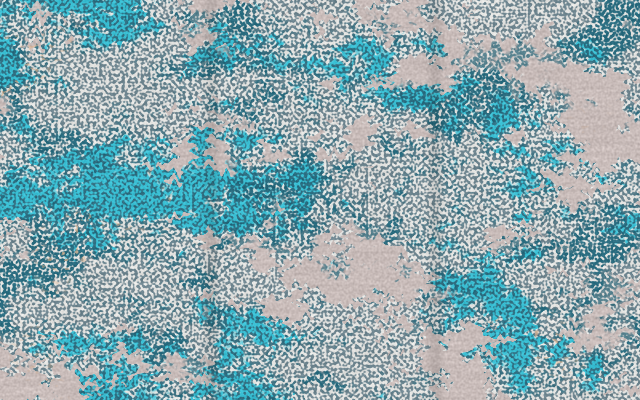
This texture is drawn by a Shadertoy shader. Its source:

```glsl
// Distressed woven rug: bare dusty-pink pile, worm-like pale tufts over grey grooves,
// and ragged patches of cyan and teal dye. Stretched gradient noise places the patches;
// one fine band of gradient noise draws the tufts.

const vec3 PILE_PINK   = vec3(0.785, 0.735, 0.725);
const vec3 TUFT_WHITE  = vec3(0.89, 0.89, 0.88);
const vec3 GROOVE_GREY = vec3(0.43, 0.52, 0.56);
const vec3 DYE_CYAN    = vec3(0.23, 0.75, 0.83);
const vec3 DYE_TEAL    = vec3(0.13, 0.41, 0.49);
const vec3 FLECK_PEACH = vec3(0.86, 0.70, 0.56);

const float TUFT_SCALE   = 125.0;  // tuft cells per canvas height
const float TUFT_SOFT    = 0.23;   // half width of the groove-to-tuft ramp
const float BARE_LEVEL   = 0.17;   // higher leaves less bare pile
const float CYAN_LEVEL   = 0.24;   // higher leaves less bright dye
const float DEEP_LEVEL   = 0.22;   // higher leaves fewer dark patches
const float LEFT_BIAS    = 0.30;   // extra dye toward the left side
const float SEAM_SPACING = 0.35;   // distance of folds, in canvas widths
const float SEAM_OFFSET  = 0.33;
const float TAU = 6.2831853;

float hash(vec2 p) {
    vec3 h = fract(p.xyx * 0.1031);
    h += dot(h, h.yzx + 33.33);
    return fract((h.x + h.y) * h.z);
}

float cornerSlope(vec2 cell, vec2 offset) {
    float angle = TAU * hash(cell);
    return dot(vec2(cos(angle), sin(angle)), offset);
}

// Gradient noise, roughly -0.7 to 0.7
float gradientNoise(vec2 p) {
    vec2 i = floor(p), f = p - i;
    vec2 u = f * f * f * (f * (f * 6.0 - 15.0) + 10.0);
    vec2 e = vec2(1.0, 0.0);
    float low  = mix(cornerSlope(i, f), cornerSlope(i + e.xy, f - e.xy), u.x);
    float high = mix(cornerSlope(i + e.yx, f - e.yx), cornerSlope(i + e.xx, f - e.xx), u.x);
    return mix(low, high, u.y);
}

// Patches frayed along the threads, mostly stretched sideways
float wovenPatches(vec2 p, float seed) {
    vec2 s = vec2(seed, seed * 1.7);
    float n = 0.90 * gradientNoise(p * vec2(2.5, 4.0) + s);
    n += 0.60 * gradientNoise(p * vec2(5.0, 14.0) + s);
    n += 0.45 * gradientNoise(p * vec2(17.0, 8.0) + s);
    n += 0.38 * gradientNoise(p * vec2(15.0, 42.0) + s);
    n += 0.30 * gradientNoise(p * 46.0 + s);
    return n;
}

void mainImage(out vec4 fragColor, in vec2 fragCoord) {
    vec2 uv = fragCoord / iResolution.xy;
    vec2 p = fragCoord / iResolution.y;

    // Shift rows and columns of thread to break the patch edges
    vec2 thread = p;
    thread.x += 0.035 * gradientNoise(vec2(p.x * 4.0, p.y * 70.0));
    thread.y += 0.025 * gradientNoise(vec2(p.x * 70.0, p.y * 4.0) + 31.0);

    // Where dye, dark dye and bare pile lie
    float dyeField = wovenPatches(thread, 17.3) + LEFT_BIAS * (0.5 - uv.x);
    float deepField = wovenPatches(thread, 83.6) + 0.25 * dyeField;
    float bareField = wovenPatches(thread, 141.9) - 0.5 * max(dyeField, 0.0);
    float stain = smoothstep(-0.25, 0.32, dyeField);
    float cyan = smoothstep(-0.08, 0.10, dyeField - CYAN_LEVEL);
    float deep = smoothstep(-0.10, 0.16, deepField - DEEP_LEVEL);
    float bare = smoothstep(-0.03, 0.04, bareField - BARE_LEVEL);
    bare *= 1.0 - 0.7 * deep;

    // Tufts and grooves
    float worm = gradientNoise(p * TUFT_SCALE) - 0.13 * deep;
    float tuft = smoothstep(-TUFT_SOFT, TUFT_SOFT, worm + 0.08 * cyan);
    vec3 grooveColor = mix(GROOVE_GREY, DYE_TEAL, max(0.8 * stain, 0.9 * deep));
    vec3 tuftColor = mix(TUFT_WHITE, DYE_CYAN, cyan);
    vec3 color = mix(grooveColor, tuftColor, tuft);

    // Flat worn pile with a trace of the tufts and a few peach flecks
    float fleck = smoothstep(0.22, 0.4, gradientNoise(p * vec2(60.0, 90.0) + 57.0));
    fleck *= smoothstep(0.15, 0.4, gradientNoise(p * 3.0 + 211.0));
    vec3 pileColor = PILE_PINK + 0.07 * worm;
    color = mix(color, pileColor, bare);
    color = mix(color, FLECK_PEACH, 0.7 * fleck * (1.0 - cyan));

    // Thread rows, fine grain and faint folds
    float rows = gradientNoise(vec2(p.x * 7.0, p.y * 110.0) + 77.0);
    float grain = gradientNoise(p * 170.0 + 19.0);
    float fold = abs(fract((uv.x - SEAM_OFFSET) / SEAM_SPACING + 0.5) - 0.5) * SEAM_SPACING;
    color += 0.05 * rows + 0.07 * grain;
    color *= 1.0 - 0.09 * (1.0 - smoothstep(0.002, 0.018, fold));

    fragColor = vec4(clamp(color, 0.0, 1.0), 1.0);
}
```
